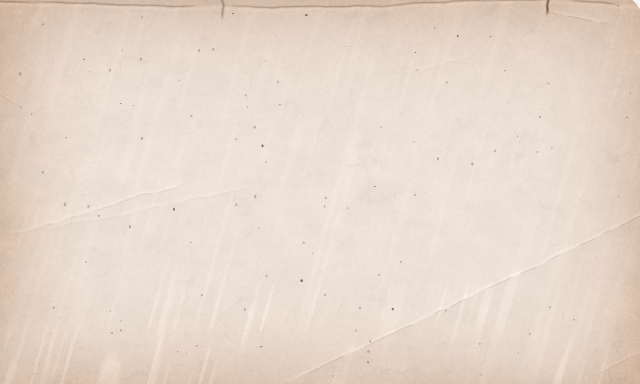
This texture is drawn by a Shadertoy shader. Its source:

```glsl
// Aged cream paper: a pale centre browning toward worn edges, with fine
// grain, fibres, specks, diagonal creases and a ragged fold along the top.
// Built from value noise, edge distances and noisy line segments.

float hash(vec2 p) {
    vec3 q = fract(vec3(p.xyx) * 0.1031);
    q += dot(q, q.yzx + 33.33);
    return fract((q.x + q.y) * q.z);
}

float noise(vec2 p) {
    vec2 i = floor(p), f = fract(p);
    f = f * f * (3.0 - 2.0 * f);
    return mix(mix(hash(i), hash(i + vec2(1, 0)), f.x),
               mix(hash(i + vec2(0, 1)), hash(i + vec2(1, 1)), f.x), f.y);
}

float fbm(vec2 p) {
    float sum = 0.0, amp = 0.5;
    for (int i = 0; i < 5; i++) {
        sum += amp * noise(p);
        p = mat2(1.6, 1.2, -1.2, 1.6) * p + 7.3;
        amp *= 0.5;
    }
    return sum;
}

// Soft line profile of a given half width
float ridge(float d, float width) {
    return exp(-d * d / (width * width));
}

// Broken crease: lit lip, dark groove and a faint shaded side
float crease(vec2 p, vec2 a, vec2 b) {
    vec2 dir = normalize(b - a), q = p - a;
    float along = dot(q, dir);
    float side = dot(q, vec2(-dir.y, dir.x));
    side += 0.016 * (fbm(vec2(along * 14.0, a.x * 9.0)) - 0.5);
    float span = smoothstep(-0.02, 0.05, along) * smoothstep(0.02, -0.06, along - length(b - a));
    float worn = smoothstep(0.25, 0.7, noise(vec2(along * 45.0, a.y * 50.0 + 3.0)));
    float line = 0.030 * ridge(side - 0.004, 0.004) - 0.065 * worn * ridge(side, 0.0022);
    float shade = 0.012 * exp(-abs(side) * 22.0) * sign(side - 0.001);
    return span * (line + shade);
}

// Faint hairline fibres along the contours of warped noise
float fibres(vec2 p, float scale) {
    vec2 q = p * scale + 2.0 * fbm(p * scale * 0.7);
    float contour = abs(noise(q) - 0.5) / scale;
    return ridge(contour, 0.0014) * smoothstep(0.56, 0.74, noise(p * scale * 1.3 + 41.0));
}

// Sparse dark flecks, one candidate in each cell
float specks(vec2 p, float cells, float rarity) {
    vec2 id = floor(p * cells), f = fract(p * cells) - 0.5;
    f -= 0.5 * (vec2(hash(id + 3.1), hash(id + 8.7)) - 0.5);
    f *= vec2(1.0, 0.65 + 0.6 * hash(id + 5.5));
    float radius = mix(0.0012, 0.0032, hash(id + 1.9));
    return step(rarity, hash(id + 17.0)) * smoothstep(radius + 0.0015, radius - 0.001, length(f) / cells);
}

void mainImage(out vec4 fragColor, in vec2 fragCoord) {
    vec2 p = fragCoord / iResolution.y;
    float aspect = iResolution.x / iResolution.y;
    float cloud = fbm(p * 3.5) - 0.48;
    float mottle = fbm(p * 22.0 + 9.0) - 0.48;

    // Browning that builds up from all four sides and meets in the corners
    vec2 nearSide = exp(-p / 0.085);
    vec2 farSide = exp(-(vec2(aspect, 1.0) - p) / vec2(0.085, 0.095));
    float age = nearSide.x + farSide.x + 0.85 * nearSide.y + farSide.y;
    age *= 1.0 + 1.1 * cloud + 0.7 * mottle;
    age = 1.35 * (1.0 - exp(-age / 1.2)) + 0.05 * cloud;
    vec3 color = vec3(0.932, 0.886, 0.848) - vec3(0.110, 0.168, 0.212) * age;

    // Pulp mottling and grain, rougher on the aged rim
    float grain = noise(p * 290.0) - 0.5 + 0.6 * (noise(p * 150.0 + 5.0) - 0.5);
    float tone = (0.016 + 0.014 * age) * grain;
    tone += (0.035 + 0.07 * age) * mottle + 0.022 * cloud;
    tone += 0.012 * (fbm(vec2(p.x * 9.0 + p.y * 3.0, p.y * 50.0)) - 0.48);
    tone -= 0.022 * fibres(p, 11.0) + 0.018 * fibres(p + 4.0, 24.0);

    // Diagonal creases
    tone += crease(p, vec2(0.74, 0.0), vec2(1.70, 0.45));
    tone += 0.7 * crease(p, vec2(0.02, 0.385), vec2(0.49, 0.525));
    tone += 0.45 * crease(p, vec2(0.12, 0.40), vec2(0.66, 0.515));
    tone += 0.6 * crease(p, vec2(1.52, 0.01), vec2(1.70, 0.10));
    tone += 0.5 * crease(p, vec2(-0.03, 0.77), vec2(0.06, 0.72));
    tone += 0.35 * crease(p, vec2(1.08, 0.81), vec2(1.25, 0.86));

    // Pale slanting rubs near the bottom
    float rub = noise(vec2((p.x - 0.28 * p.y) * 75.0, p.y * 5.0));
    float rubArea = smoothstep(0.38, 0.05, p.y) * smoothstep(0.45, 0.7, noise(p * 4.0 + 2.0));
    tone += 0.035 * smoothstep(0.62, 0.9, rub) * (0.35 + rubArea);

    // Ragged fold along the top, with two short tears
    float fold = 0.988 + 0.022 * (fbm(vec2(p.x * 7.0, 2.0)) - 0.5) + 0.008 * sin(p.x * 4.0 + 2.4);
    float foldWear = smoothstep(0.2, 0.65, noise(vec2(p.x * 11.0, 6.0)));
    tone -= 0.15 * foldWear * ridge(p.y - fold, 0.0026);
    tone -= 0.025 * smoothstep(fold - 0.002, fold + 0.002, p.y);
    tone += 0.025 * ridge(p.y - fold + 0.007, 0.004);
    for (int i = 0; i < 2; i++) {
        float tearX = 0.58 + 0.845 * float(i);
        float bend = 0.012 * (noise(vec2(p.y * 70.0, tearX * 20.0)) - 0.5);
        float depth = smoothstep(0.955, 0.975, p.y + 0.01 * float(1 - i));
        tone -= (0.2 + 0.2 * float(i)) * depth * ridge(p.x - tearX - bend, 0.0032);
    }
    tone += 0.9 * crease(p, vec2(1.42, 0.968), vec2(1.60, 0.935));

    // Flecks, then the chipped pale corner at upper right
    color += tone * vec3(0.94, 1.0, 1.06);
    float fleck = max(specks(p, 17.0, 0.95), 0.45 * specks(p + 2.7, 34.0, 0.95));
    color = mix(color, vec3(0.42, 0.34, 0.30), 0.75 * fleck);
    float chip = p.x - aspect + p.y - 1.0 + 0.022 + 0.008 * (noise(p * 60.0) - 0.5);
    color = mix(color, vec3(0.97, 0.96, 0.95), smoothstep(-0.002, 0.002, chip));
    fragColor = vec4(clamp(color, 0.0, 1.0), 1.0);
}
```
